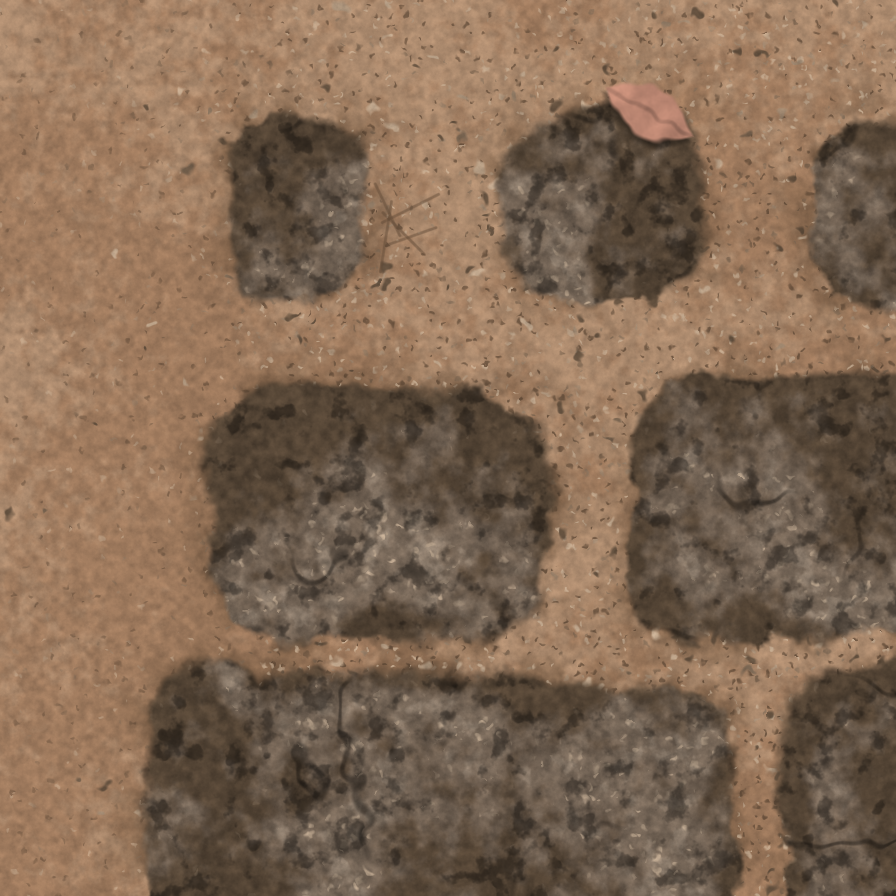
This texture is drawn by a WebGL 2 fragment shader. Its source:

```glsl
#version 300 es
precision highp float;

uniform vec2 u_resolution;
out vec4 fragColor;

const vec3 SAND_DEEP = vec3(0.62, 0.477, 0.365);
const vec3 SAND_LIGHT = vec3(0.68, 0.547, 0.435);
const vec3 SOIL = vec3(0.45, 0.345, 0.255);
const vec3 STONE_DARK = vec3(0.325, 0.265, 0.205);
const vec3 STONE_GREY = vec3(0.42, 0.36, 0.305);
const vec3 STONE_PALE = vec3(0.54, 0.48, 0.42);
const vec3 CHIP = vec3(0.78, 0.69, 0.59);
const vec3 LEAF = vec3(0.74, 0.53, 0.45);
const vec2 LEAF_CENTRE = vec2(0.725, 0.875);
const vec2 TWIG_CENTRE = vec2(0.44, 0.76);
const float EDGE_SHARP = 0.003;
const float EDGE_SOFT = 0.010;
const float EDGE_WARP = 0.05;
const int ROWS = 3;
const int STONES_PER_ROW = 3;
const int TWIGS = 5;

vec2 hash2(vec2 cell) {
    uvec2 v = uvec2(ivec2(floor(cell))) * 1664525u + 1013904223u;
    for (int i = 0; i < 2; i++) {
        v.x += v.y * 1664525u;
        v.y += v.x * 1664525u;
        v ^= v >> 16u;
    }
    return vec2(v & 0xffffu) / 65535.0;
}

float noise(vec2 p) {
    vec2 i = floor(p), f = fract(p);
    f = f * f * (3.0 - 2.0 * f);
    float low = mix(hash2(i).x, hash2(i + vec2(1, 0)).x, f.x);
    float high = mix(hash2(i + vec2(0, 1)).x, hash2(i + vec2(1, 1)).x, f.x);
    return mix(low, high, f.y);
}

float fbm(vec2 p) {
    float sum = 0.0, amplitude = 0.533;
    for (int i = 0; i < 4; i++) {
        sum += amplitude * noise(p);
        p = mat2(1.6, 1.2, -1.2, 1.6) * p + 17.3;
        amplitude *= 0.5;
    }
    return sum;
}

vec2 rotate(vec2 p, float angle) {
    float c = cos(angle), s = sin(angle);
    return vec2(c * p.x + s * p.y, c * p.y - s * p.x);
}

// Scattered ragged grains: x is coverage, y a random tone.
vec2 grains(vec2 p, float cells, float density, float seed) {
    vec2 q = p * cells;
    q += (vec2(noise(q * 2.3), noise(q * 2.3 + 19.0)) - 0.5) * 0.55;
    vec2 cell = floor(q), best = vec2(0);
    float blur = cells / u_resolution.y;
    for (int y = -1; y <= 1; y++)
    for (int x = -1; x <= 1; x++) {
        vec2 id = cell + vec2(x, y);
        vec2 place = hash2(id + seed), kind = hash2(id + seed + 131.0);
        if (kind.x > density) continue;
        vec2 v = rotate(q - id - place, kind.y * 6.283) * vec2(1.0, 1.4);
        float radius = mix(0.2, 0.55, place.x * kind.y);
        float cover = 1.0 - smoothstep(radius * 0.35, radius + blur, length(v));
        if (cover > best.x) best = vec2(cover, place.y);
    }
    return best;
}

// Rows of rounded stones, larger toward the bottom: distance, height in stone, id.
vec3 paving(vec2 p) {
    vec3 nearest = vec3(1.0, 0.0, 0.0);
    for (int r = 0; r < ROWS; r++) {
        float t = float(r) / float(ROWS - 1);
        float width = mix(0.66, 0.21, t), gap = mix(0.055, 0.14, t * t);
        float start = mix(0.16, 0.225, sqrt(t));
        for (int i = 0; i < STONES_PER_ROW; i++) {
            float column = float(i), id = float(r * STONES_PER_ROW) + column;
            vec2 vary = hash2(vec2(id, 41.0)) - 0.5;
            vec2 centre = vec2(start + width * 0.5 + column * (width + gap), mix(0.095, 0.765, t));
            float widen = mix(1.0, min(0.72 + 0.36 * column, 1.1), t);
            vec2 extent = vec2(width * 0.5 * widen, mix(0.155, 0.106, t * t));
            vec2 local = rotate(p - centre, vary.y * 0.09 - 0.03 * (1.0 - t));
            float corner = min(extent.x, extent.y) * mix(0.35, 0.7, t);
            vec2 q = abs(local) - extent + corner;
            float d = length(max(q, 0.0)) + min(max(q.x, q.y), 0.0) - corner;
            if (d < nearest.x) nearest = vec3(d, local.y / extent.y, id);
        }
    }
    return nearest;
}

vec3 sandColour(vec2 p, float d) {
    float tone = fbm(p * 5.0) + (fbm(p * 70.0) - 0.5) * 0.6 + (p.y - 0.5) * 0.14;
    vec3 colour = mix(SAND_DEEP, SAND_LIGHT, smoothstep(0.36, 0.7, tone));
    float grit = smoothstep(0.1, 0.4, p.x) * mix(0.55, 1.0, exp(-max(d, 0.0) * 25.0));
    float soil = exp(-max(d, 0.0) * 48.0) * smoothstep(0.35, 0.65, fbm(p * 28.0));
    colour = mix(colour, SOIL, 0.85 * soil);
    vec2 specks = grains(p, 105.0, 0.15 + 0.4 * grit, 7.0);
    colour = mix(colour, mix(SOIL * 0.8, CHIP, smoothstep(0.3, 0.9, specks.y)), specks.x * (0.45 + 0.35 * grit));
    vec2 pebbles = grains(p, 50.0, 0.02 + 0.2 * grit, 23.0);
    colour = mix(colour, mix(STONE_DARK, CHIP, smoothstep(0.4, 0.8, pebbles.y)), pebbles.x * 0.8);
    return colour * (1.0 + 0.3 * (fbm(p * 130.0) - 0.5));
}

vec3 stoneColour(vec2 p, vec3 stone) {
    vec2 q = p + stone.z * 3.7;
    float rim = smoothstep(-0.04, 0.0, stone.x);
    float tone = 0.48 + (fbm(q * 8.0) - 0.5) * 1.4 + (fbm(q * 42.0) - 0.5) * 0.8 - stone.y * 0.16 - rim * 0.2;
    vec3 colour = mix(STONE_DARK, STONE_GREY, smoothstep(0.28, 0.64, tone));

    // Worn patches broken into pale flecks
    float worn = smoothstep(0.5, 0.85, tone);
    float fleck = smoothstep(0.47, 0.68, fbm(p * 58.0 + 7.0));
    colour = mix(colour, STONE_PALE, worn * (0.3 + 0.6 * fleck));
    vec2 chips = grains(p, 72.0, 0.05 + 0.5 * worn, 61.0);
    colour = mix(colour, CHIP * mix(0.7, 1.0, chips.y), chips.x * (0.15 + 0.55 * worn));

    // Hollows and short cracks
    colour *= 1.0 - 0.35 * smoothstep(0.56, 0.74, fbm(p * 50.0 + 43.0));
    float crack = 1.0 - smoothstep(0.003, 0.022, abs(fbm(q * 6.0 + 11.0) - 0.5));
    colour *= 1.0 - 0.35 * crack * smoothstep(0.5, 0.75, noise(q * 11.0));
    return colour * (1.0 + 0.55 * (fbm(p * 105.0) - 0.5));
}

void main() {
    vec2 p = gl_FragCoord.xy / u_resolution.y;
    float pixel = 1.0 / u_resolution.y;

    // Worn, uneven stone outlines
    vec2 bend = vec2(fbm(p * 9.0), fbm(p * 9.0 + 31.0)) - 0.5;
    vec3 stone = paving(p + bend * EDGE_WARP);
    stone.x += (fbm(p * 38.0) - 0.5) * 0.024;
    float soft = max(mix(EDGE_SHARP, EDGE_SOFT, noise(p * 14.0)), pixel);
    vec3 colour = mix(stoneColour(p, stone), sandColour(p, stone.x), smoothstep(-soft, soft, stone.x));

    // Dry twigs
    for (int i = 0; i < TWIGS; i++) {
        vec2 a = hash2(vec2(i, 5)), b = hash2(vec2(i, 9));
        vec2 v = rotate(p - TWIG_CENTRE - (a - 0.5) * 0.06, b.x * 3.14);
        v.x -= clamp(v.x, -0.04 * b.y, 0.04);
        colour = mix(colour, SOIL * 0.85, 0.5 * (1.0 - smoothstep(0.0005, 0.0015 + pixel, length(v))));
    }

    // Fallen leaf with its shadow and midrib
    vec2 leaf = rotate(p - LEAF_CENTRE, -0.55) / 0.056;
    leaf.y += (noise(leaf * 4.0) - 0.5) * 0.12;
    float blade = abs(leaf.y) - 0.5 * (1.0 - leaf.x * leaf.x);
    float shade = abs(leaf.y + 0.12) - 0.5 * (1.0 - leaf.x * leaf.x);
    colour *= 1.0 - 0.35 * (1.0 - smoothstep(-0.1, 0.1, shade));
    float midrib = 1.0 - smoothstep(0.01, 0.08, abs(leaf.y));
    vec3 leafColour = LEAF * (0.83 + 0.35 * fbm(leaf * 3.0) - 0.15 * midrib);
    colour = mix(colour, leafColour, 1.0 - smoothstep(-0.07, 0.05, blade));

    fragColor = vec4(colour, 1.0);
}
```
